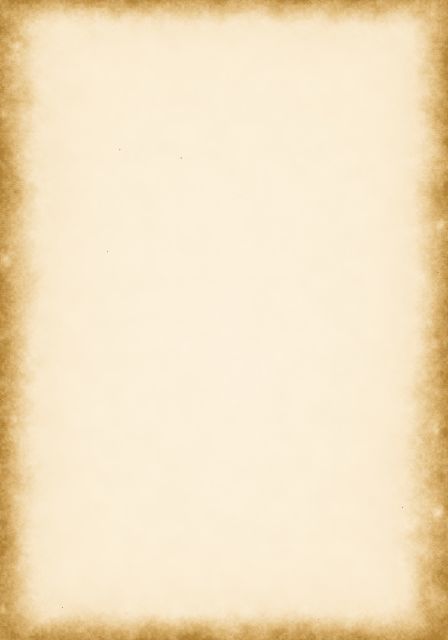
Reproduce this texture procedurally as a WebGL 2 fragment shader.

```glsl
#version 300 es
precision highp float;
// Aged parchment: a pale sheet whose toasted borders fade inward.
// Distance to the four sides, warped by layered noise, gives an age value
// that picks a colour from a ramp; grain, blots and flecks add wear.

uniform vec2 u_resolution;
out vec4 fragColor;

// Colours, from fresh paper to scorched rim
const vec3 HEART = vec3(0.988, 0.944, 0.868);
const vec3 RAMP[6] = vec3[6](
    vec3(0.984, 0.933, 0.835), vec3(0.960, 0.880, 0.740),
    vec3(0.920, 0.810, 0.610), vec3(0.870, 0.720, 0.470),
    vec3(0.790, 0.620, 0.340), vec3(0.690, 0.510, 0.215));
const vec3 FLECK = vec3(0.42, 0.27, 0.09);

// Border shape, in units of the canvas height
const float BAND_START = -0.005;
const float BAND_END = 0.064;
const float BAND_AGE = 2.35;
const float HALO_REACH = 0.050;
const float HALO_AGE = 2.15;
const float CORNER_ROUND = 0.018;
const float WARP = 0.020;

// Wear
const float MOTTLE = 1.15;
const float GRAIN = 0.95;
const float FINE_SCALE = 512.0;
const float COARSE_SCALE = 210.0;
const float BLOT_COUNT = 18.0;
const float FLECK_CELLS = 9.0;

float hash(vec2 p) {
    return fract(sin(dot(p, vec2(127.1, 311.7))) * 43758.5453);
}

float noise(vec2 p) {
    vec2 i = floor(p), f = fract(p);
    f = f * f * (3.0 - 2.0 * f);
    return mix(mix(hash(i), hash(i + vec2(1, 0)), f.x),
               mix(hash(i + vec2(0, 1)), hash(i + vec2(1, 1)), f.x), f.y);
}

// Layered noise, centred on zero
float fbm(vec2 p) {
    float sum = 0.0, amp = 0.5;
    for (int i = 0; i < 5; i++) {
        sum += amp * (noise(p) - 0.5);
        p = mat2(1.6, 1.2, -1.2, 1.6) * p + 7.3;
        amp *= 0.6;
    }
    return sum;
}

// Rounded distance to the border, each side with its own width
float borderDistance(vec2 p, float width) {
    float leftWidth = 0.94 + 0.14 * smoothstep(0.25, 0.65, p.y);
    float rightWidth = 0.88 + 0.24 * smoothstep(0.60, 0.35, p.y);
    vec4 sides = vec4(p.x / leftWidth, (width - p.x) / rightWidth,
                      p.y / 0.84 + 0.002, (1.0 - p.y) / 0.76 + 0.006);
    return -CORNER_ROUND * log(dot(exp(-sides / CORNER_ROUND), vec4(1.0)));
}

// Soft pale blots scattered along the left and right sides
float blots(vec2 p, float width) {
    float sum = 0.0;
    for (float i = 0.0; i < BLOT_COUNT; i++) {
        float inset = 0.028 * hash(vec2(i, 2.0));
        float x = mod(i, 2.0) < 0.5 ? inset : width - inset;
        float y = (i + hash(vec2(i, 5.0))) / BLOT_COUNT;
        float radius = mix(0.004, 0.011, hash(vec2(i, 9.0)));
        vec2 q = (p - vec2(x, y)) / radius;
        sum += exp(-dot(q, q)) * hash(vec2(i, 13.0));
    }
    return sum;
}

// Sparse tiny flecks, at most one in each cell
float flecks(vec2 p) {
    vec2 cell = floor(p * FLECK_CELLS);
    vec2 spot = 0.1 + 0.8 * vec2(hash(cell + 3.1), hash(cell + 8.7));
    float d = length(p * FLECK_CELLS - cell - spot) / FLECK_CELLS;
    float radius = mix(0.0008, 0.0016, hash(cell + 5.3));
    return step(0.87, hash(cell + 1.9)) * (1.0 - smoothstep(0.3 * radius, radius, d));
}

void main() {
    vec2 p = gl_FragCoord.xy / u_resolution.y;
    float width = u_resolution.x / u_resolution.y;

    // Age from the warped border distance
    float d = borderDistance(p, width);
    d = max(d + WARP * fbm(p * 20.0), -0.012);
    float band = 1.0 - smoothstep(BAND_START, BAND_END, d);
    float age = BAND_AGE * band + HALO_AGE * exp(-d / HALO_REACH);

    // Mottling and grain grow stronger toward the rim
    float rim = smoothstep(0.10, 0.0, d);
    float grain = 0.5 * hash(floor(p * FINE_SCALE)) + 0.8 * noise(p * COARSE_SCALE) - 0.65;
    age += MOTTLE * fbm(p * 44.0 + 4.0) * (0.24 + 1.4 * rim);
    age += GRAIN * grain * (0.09 + rim);
    age -= 1.8 * blots(p, width) * rim;

    // Colour ramp, with a paler heart
    float t = clamp(age, 0.0, 4.999);
    int k = int(t);
    vec3 color = mix(RAMP[k], RAMP[k + 1], fract(t));
    vec2 q = (p - vec2(0.5 * width, 0.48)) / vec2(0.27, 0.42);
    color = mix(color, HEART, 0.75 * exp(-dot(q, q) * 1.3) * (1.0 - rim));

    // Faint fibres in the sheet and a few flecks
    float fibre = fbm(p * 34.0 + 20.0) + 0.25 * grain;
    color += 0.016 * fibre * vec3(0.5, 0.8, 1.3);
    color = mix(color, FLECK, 0.45 * flecks(p));
    fragColor = vec4(color, 1.0);
}
```
